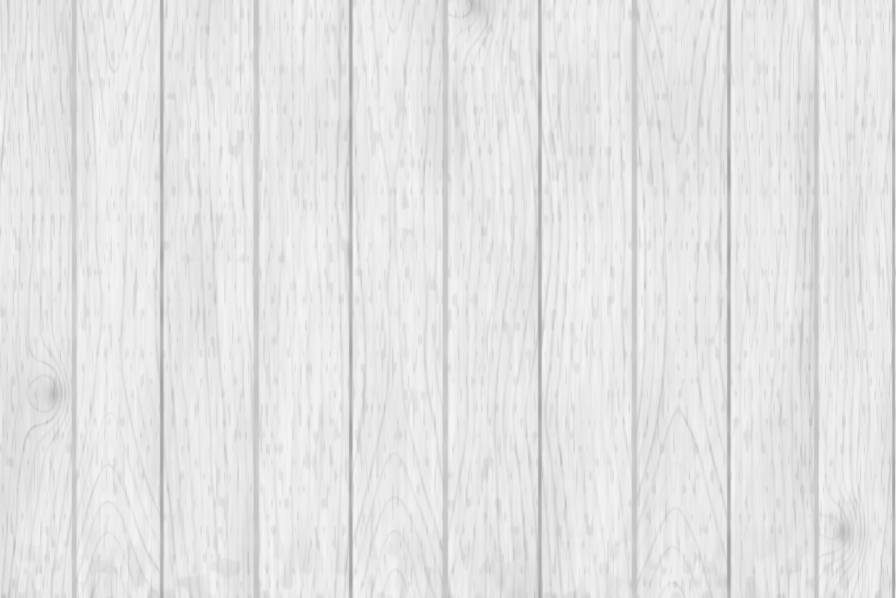
Give the GLSL for this texture, as a WebGL 1 fragment shader.

```glsl
precision highp float;
// Whitewashed vertical planks with grain, arches, knots and worn seams.
// Each plank contours its own growth-ring field; stretched value noise adds
// fibres and pores, and alternating dark and soft seams divide the boards.
uniform vec2 u_resolution;

#define PITCH 0.1055         // plank width over canvas width
#define CENTRE_SEAM 0.497    // position of seam number zero
#define PLANK_LENGTH 6.3     // canvas height in plank widths
#define RINGS 9.0            // growth rings across a plank
#define RING_WIDTH 0.016
#define RING_DEPTH 0.085
#define FIBRE_DEPTH 0.065
#define PORE_DEPTH 0.055
#define SEAM_WIDTH 0.018
#define PALE vec3(0.957, 0.957, 0.957)
#define SEAM_DARK vec3(0.64, 0.64, 0.64)
#define SEAM_SOFT vec3(0.77, 0.77, 0.77)

float hash(vec2 p) {
  vec3 q = fract(p.xyx * 0.1031);
  q += dot(q, q.yzx + 33.33);
  return fract((q.x + q.y) * q.z);
}

float noise(vec2 p) {
  vec2 cell = floor(p), f = fract(p);
  f = f * f * (3.0 - 2.0 * f);
  return mix(mix(hash(cell), hash(cell + vec2(1, 0)), f.x),
             mix(hash(cell + vec2(0, 1)), hash(cell + vec2(1, 1)), f.x), f.y);
}

// Noise stretched along the grain, different on every plank
float grain(vec2 q, float id, vec2 scale) {
  return noise(q * scale + vec2(id * 131.0, id * 17.0));
}

// Falls from one at a knot's heart to zero; only some planks have a knot
float knot(vec2 q, float id) {
  float present = 1.0 - step(0.6, mod(id + 5.0, 4.5));
  vec2 heart = vec2(mix(0.33, 0.74, step(id, -0.5)),
                    PLANK_LENGTH * fract(0.99 + 0.53 * id));
  vec2 d = (q - heart) * vec2(1.0, 0.8);
  return present * exp(-11.0 * dot(d, d));
}

// Ring number: saddles make arches, an off-plank axis makes straight grain
float ringField(vec2 q, float id) {
  float arched = step(1.5, mod(id, 3.0));
  float side = step(0.5, hash(vec2(id, 3.0)));
  float axis = mix(mix(-0.35, 1.35, side), 0.45, arched);
  float saddle = PLANK_LENGTH * (0.55 + 0.3 * hash(vec2(id, 5.0)));
  float bend = mix(0.06, 0.32, arched) * (0.7 + 0.6 * hash(vec2(id, 7.0)));
  float across = q.x - axis, along = q.y - saddle;
  float h = RINGS * sqrt(across * across + 0.02) - bend * along * along;
  h += 2.2 * grain(q, id, vec2(1.4, 0.5));
  h += 0.5 * grain(q, id + 40.0, vec2(4.0, 1.6));
  return h + 4.0 * knot(q, id);
}

// Thin ring contours of even width and uneven strength
float rings(vec2 q, float id, float px) {
  const float e = 0.01;
  float h = ringField(q, id);
  vec2 slope = vec2(ringField(q + vec2(e, 0), id),
                    ringField(q + vec2(0, e), id)) - h;
  float d = abs(fract(h + 0.5) - 0.5) / max(length(slope) / e, 2.0);
  float line = 1.0 - smoothstep(0.0, RING_WIDTH + px, d);
  float strength = mix(0.25, 1.0, hash(vec2(floor(h + 0.5), id + 60.0)));
  float broken = mix(0.35, 1.0, grain(q, id, vec2(18.0, 6.0)));
  float lateWood = 0.16 * smoothstep(0.3, 1.0, fract(h));
  return strength * broken * (line + lateWood);
}

void main() {
  vec2 uv = gl_FragCoord.xy / u_resolution;
  float px = 1.0 / (PITCH * u_resolution.x);

  // Plank coordinates; boards narrow a little toward both sides
  float x = uv.x - CENTRE_SEAM;
  float outer = max(abs(x) - 0.316, 0.0);
  float board = (x + sign(x) * 0.8 * outer * outer) / PITCH;
  float id = floor(board);
  vec2 q = vec2(board - id, uv.y * PLANK_LENGTH);

  // Wood: fibres, pores, rings and soft stains
  float fibre = 0.55 * grain(q, id, vec2(24.0, 1.6))
              + 0.45 * grain(q, id + 20.0, vec2(48.0, 6.0));
  float pores = smoothstep(0.66, 0.92, grain(q, id + 30.0, vec2(36.0, 7.0)));
  float stain = grain(q, id + 50.0, vec2(2.2, 0.6));
  float heart = knot(q, id);
  float shade = FIBRE_DEPTH * fibre + PORE_DEPTH * pores;
  shade += RING_DEPTH * rings(q, id, px);
  shade += 0.035 * smoothstep(0.4, 0.9, stain);
  shade += 0.014 * (hash(vec2(id, 11.0)) - 0.5);
  shade += 0.06 * heart * heart + 0.08 * pow(heart, 12.0);

  // Scuffs gather at the foot of the boards
  float foot = 1.0 - smoothstep(0.0, 0.16, uv.y);
  float scuff = smoothstep(0.55, 0.8, grain(q, id + 70.0, vec2(9.0, 6.0)));
  shade += 0.05 * foot * scuff;
  vec3 colour = PALE - shade;

  // Seams: odd ones dark and narrow, even ones soft and wider
  float seam = floor(board + 0.5);
  float offset = board - seam;
  float odd = mod(seam, 2.0);
  float width = SEAM_WIDTH * mix(1.5, 1.0, odd);
  float gap = 1.0 - smoothstep(max(width - px, 0.0), width + px, abs(offset));
  float wear = mix(0.6, 1.0, noise(vec2(seam * 19.0, q.y * 5.0)));
  float bevel = (offset - 2.5 * width) / width;
  colour -= 0.045 * exp(-28.0 * abs(offset));
  colour += 0.03 * exp(-bevel * bevel);
  colour = mix(colour, mix(SEAM_SOFT, SEAM_DARK, odd), gap * wear);

  gl_FragColor = vec4(clamp(colour, 0.0, 1.0), 1.0);
}
```
